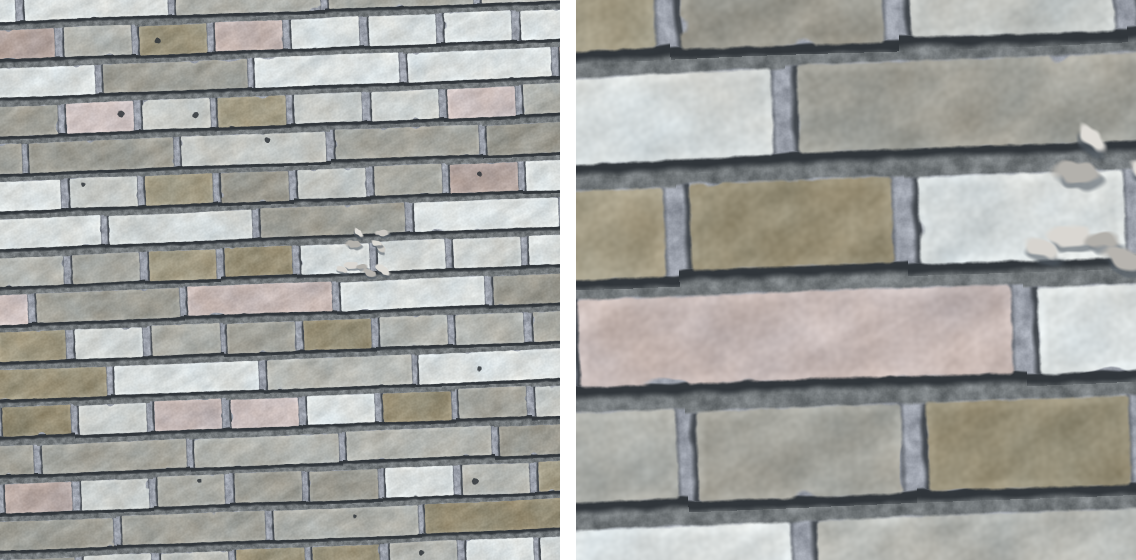
Left: the whole. Right: its middle third, enlarged.
Reproduce this texture procedurally as a three.js fragment shader.

```glsl
#define ROWS 14.84
#define ROW_START 0.0088
#define HEADER_LEN 0.1363
#define BOND_SHIFT 0.006
#define TILT 0.04
#define BED_JOINT 0.0150
#define HEAD_JOINT 0.0155
#define SOFT 0.0013
#define EDGE_WEAR 0.0016
#define PIT_CHANCE 0.13
#define CHIP_COUNT 10
#define CHIP_CENTER vec2(0.655, 0.555)

varying vec2 vUv;

const vec3 PALE = vec3(0.85, 0.87, 0.87);
const vec3 STONE = vec3(0.58, 0.575, 0.54);
const vec3 OCHRE = vec3(0.55, 0.51, 0.40);
const vec3 ROSE = vec3(0.76, 0.66, 0.65);
const vec3 MORTAR = vec3(0.61, 0.63, 0.67);
const vec3 BED = vec3(0.45, 0.47, 0.48);
const vec3 SHADOW = vec3(0.18, 0.20, 0.22);

float hash(vec2 p) {
  vec3 q = fract(p.xyx * 0.1031);
  q += dot(q, q.yzx + 33.33);
  return fract((q.x + q.y) * q.z);
}

float corner(vec2 cell, vec2 offset) {
  float a = 6.2832 * hash(cell + 71.0);
  return dot(vec2(cos(a), sin(a)), offset);
}

float gradientNoise(vec2 p) {
  vec2 i = floor(p), f = p - i;
  vec2 w = f * f * f * (f * (f * 6.0 - 15.0) + 10.0);
  vec2 e = vec2(1.0, 0.0);
  return mix(mix(corner(i, f), corner(i + e.xy, f - e.xy), w.x),
             mix(corner(i + e.yx, f - e.yx), corner(i + e.xx, f - e.xx), w.x), w.y);
}

float fbm(vec2 p) {
  float sum = 0.0, amp = 0.6;
  for (int i = 0; i < 4; i++) {
    sum += amp * gradientNoise(p);
    p = p * 2.03 + 17.3;
    amp *= 0.55;
  }
  return sum;
}

float roundBox(vec2 p, vec2 halfSize, float r) {
  vec2 q = abs(p) - halfSize + r;
  return length(max(q, 0.0)) + min(max(q.x, q.y), 0.0) - r;
}

vec3 brickColor(vec2 id, vec2 p, vec2 uv, float d) {
  float kind = hash(id + 5.7);
  vec3 c = mix(STONE, PALE, smoothstep(-0.1, 0.9, hash(id + 31.2)));
  c = mix(c, OCHRE, 0.75 * step(kind, 0.09));
  c = mix(c, ROSE, 0.55 * step(0.92, kind));
  // diagonal smears, cloudy stains and fine grain
  vec2 s = uv + id * 0.37;
  float smear = fbm(vec2(s.x * 0.6 - s.y, s.x + s.y * 0.6) * vec2(34.0, 9.0));
  c += 0.13 * smear + 0.08 * fbm(s * 38.0) + 0.035 * gradientNoise(uv * 230.0);
  c += vec3(0.03, 0.0, -0.03) * fbm(s * 16.0 + 9.0);
  // pale rim along the arrises
  c += 0.035 * smoothstep(-0.007, -0.002, d);
  // occasional dark pit
  vec2 pit = (vec2(hash(id + 2.1), hash(id + 8.4)) - 0.5) * vec2(0.10, 0.035);
  float r = 0.003 + 0.003 * hash(id + 4.4) + 0.002 * gradientNoise(uv * 180.0);
  float hole = smoothstep(SOFT, -SOFT, length(p - pit) - r);
  return mix(c, SHADOW, 0.85 * hole * step(hash(id + 12.9), PIT_CHANCE));
}

vec3 mortarColor(vec2 p, vec2 halfSize, vec2 uv) {
  float grit = fbm(uv * 95.0);
  float rough = 0.0022 * gradientNoise(uv * 60.0);
  float inBed = smoothstep(-SOFT, SOFT, abs(p.y) - halfSize.y + rough);
  vec3 c = mix(MORTAR, BED, inBed) + 0.24 * grit;
  // shade under each brick and beside its left end
  float below = -halfSize.y - p.y + rough;
  float under = smoothstep(-0.002, 0.0, below) * (1.0 - smoothstep(0.003, 0.0085, below));
  float beside = -halfSize.x - p.x + rough;
  float side = smoothstep(-0.002, 0.0, beside) * (1.0 - smoothstep(0.001, 0.005, beside));
  float lip = (1.0 - smoothstep(0.0, 0.003, abs(p.x - halfSize.x))) * 0.4;
  return mix(c, SHADOW, max(under * 0.95, max(side * 0.8, lip) * (1.0 - inBed)));
}

// spalled flakes around one broken spot
vec3 addChips(vec3 c, vec2 uv) {
  for (int i = 0; i < CHIP_COUNT; i++) {
    vec2 k = vec2(float(i), 3.0);
    vec2 q = uv - CHIP_CENTER - (vec2(hash(k), hash(k + 6.0)) - 0.5) * vec2(0.10, 0.09);
    float a = -0.4 + 0.9 * (hash(k + 9.0) - 0.5);
    q = mat2(cos(a), -sin(a), sin(a), cos(a)) * q;
    q += 0.003 * gradientNoise(uv * 110.0);
    vec2 size = vec2(0.012, 0.0055) * (0.7 + 0.6 * hash(k + 14.0));
    float shade = (length((q + vec2(-0.003, 0.004)) / size) - 1.0) * size.y;
    float flake = (length(q / size) - 1.0) * size.y;
    c = mix(c, SHADOW * 1.8, 0.6 * smoothstep(SOFT, -SOFT, shade));
    c = mix(c, vec3(0.89, 0.88, 0.86) - 0.2 * hash(k + 21.0), smoothstep(SOFT, -SOFT, flake));
  }
  return c;
}

void main() {
  // tilted wall, alternating header and stretcher courses
  vec2 wall = vec2(vUv.x + TILT * vUv.y, vUv.y - TILT * vUv.x);
  wall.y += 0.0012 * gradientNoise(wall * 7.0);
  float course = (wall.y - ROW_START) * ROWS, row = floor(course);
  float header = mod(row, 2.0);
  float len = HEADER_LEN * (2.0 - header);
  float shift = BOND_SHIFT + (1.0 - header) * HEADER_LEN * (0.5 + step(mod(row, 4.0), 1.0));
  float along = (wall.x - shift) / len;
  vec2 id = vec2(floor(along), row) + 40.0;

  // each brick is laid a little differently
  vec2 p = vec2((fract(along) - 0.5) * len, (fract(course) - 0.5) / ROWS);
  vec2 halfSize = 0.5 * vec2(len - HEAD_JOINT, 1.0 / ROWS - BED_JOINT);
  halfSize -= 0.0015 * (vec2(hash(id + 1.3), hash(id + 7.9)) - 0.5);
  p += 0.003 * (vec2(hash(id + 3.3), hash(id + 9.1)) - 0.5);
  p.y += p.x * 0.016 * (hash(id + 6.2) - 0.5);

  float nick = smoothstep(0.32, 0.6, gradientNoise(vUv * 33.0)) * 0.005;
  float d = roundBox(p, halfSize, 0.0025) + EDGE_WEAR * fbm(vUv * 75.0) + nick;
  vec3 color = mix(mortarColor(p, halfSize, vUv), brickColor(id, p, vUv, d),
                   smoothstep(SOFT, -SOFT, d));
  gl_FragColor = vec4(clamp(addChips(color, vUv), 0.0, 1.0), 1.0);
}
```
